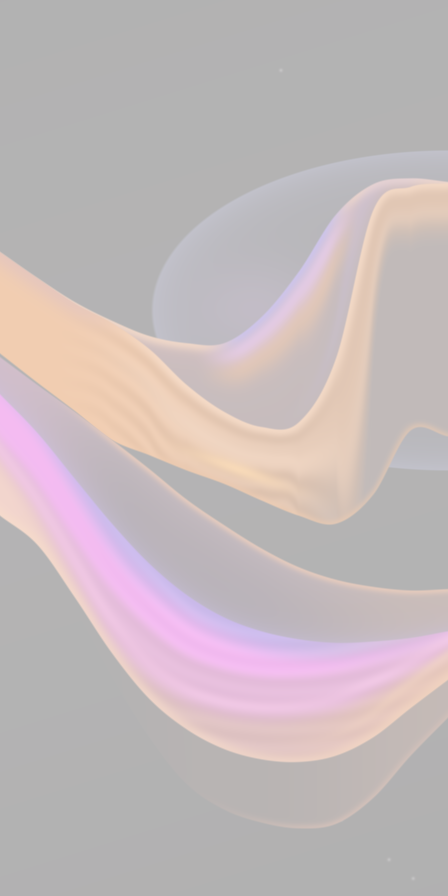
Write a Shadertoy shader that draws this background.

```glsl
// Translucent peach, lilac and magenta silk ribbons sweeping over a soft grey field.

#define EDGE_GLOW 0.010
#define RIPPLE_FREQ 150.0
#define RIPPLE_GAIN 0.016
#define DUST_COUNT 9
#define DUST_GAIN 0.07

const vec3 GREY    = vec3(.698, .696, .697);
const vec3 MIST    = vec3(.755, .730, .727);
const vec3 PEACH   = vec3(.945, .805, .695);
const vec3 CREAM   = vec3(.970, .870, .795);
const vec3 ROSE    = vec3(.875, .765, .765);
const vec3 LILAC   = vec3(.805, .770, .915);
const vec3 MAGENTA = vec3(.955, .735, .945);

// Signed distance below a smooth curve through 13 evenly spaced depths.
float below(vec2 p, float k[13]) {
    float s = clamp(p.x, 0., .9999) * 12.;
    int i = int(s);
    float t = s - float(i), b = k[i], c = k[i + 1], q = c - b;
    float m0 = i > 0 ? .5 * (c - k[max(i - 1, 0)]) : q;
    float m1 = i < 11 ? .5 * (k[min(i + 2, 12)] - b) : q;
    float c2 = 3. * q - 2. * m0 - m1, c3 = m0 + m1 - 2. * q;
    float y = b + t * (m0 + t * (c2 + t * c3));
    float slope = 12. * (m0 + t * (2. * c2 + 3. * t * c3));
    return (p.y - y) / sqrt(1. + slope * slope);
}

float fill(float d) {
    float aa = 1.2 / iResolution.x;
    return smoothstep(-aa, aa, d);
}

float glow(float d, float width) { return exp(-d * d / (width * width)); }

float hash(float n) { return fract(sin(n * 12.99) * 4375.85); }

// Large oval veil behind the upper ribbon.
vec3 backVeil(vec3 col, vec2 p) {
    vec2 q = (p - vec2(1., .693)) / vec2(.66, .357);
    float d = (1. - length(q)) * .4;
    vec3 tint = mix(vec3(.722, .718, .731), vec3(.765, .765, .805), exp(-max(d, 0.) / .045));
    tint = mix(tint, vec3(.79, .755, .81), .65 * glow(length((p - vec2(.57, .69)) * vec2(1., 1.4)), .15));
    return mix(col, tint, fill(d) * .9);
}

vec3 upperRibbon(vec3 col, vec2 p) {
    float top = below(p, float[13](.562, .62, .674, .716, .75, .766, .766, .708, .607, .479, .411, .398, .406));
    float fold = below(p, float[13](.562, .62, .677, .721, .779, .859, .919, .953, .943, .8, .469, .417, .409));
    float base = below(p, float[13](.789, .854, .917, .982, 1.016, 1.05, 1.08, 1.117, 1.151, 1.169, 1.104, .961, .974));
    float right = smoothstep(.62, .85, p.x);

    // Thin inner sheet with an iridescent upper rim
    vec3 sheet = mix(vec3(.775, .738, .742), ROSE, .5 * exp(-max(top, 0.) / .06));
    float rim = smoothstep(.43, .55, p.x) * (1. - smoothstep(.72, .82, p.x));
    sheet = mix(sheet, PEACH, .55 * glow(top - .062, .03) * rim);
    sheet = mix(sheet, vec3(.90, .80, .90), .9 * glow(top - .027, .022) * rim);
    sheet = mix(sheet, LILAC, glow(top, .017) * rim);
    sheet = mix(sheet, CREAM, .75 * glow(top, .016) * (1. - rim));
    sheet = mix(sheet, LILAC, .3 * glow(fold + .02, .016) * right);

    // Warm outer body, fading to mist on the right
    vec3 body = mix(PEACH, vec3(.855, .765, .705), smoothstep(.1, .7, p.x) * .75);
    body = mix(body, MIST, right * smoothstep(.035, .15, fold));
    body += RIPPLE_GAIN * sin(fold * RIPPLE_FREQ + 3. * p.x) * (1. - right) * smoothstep(.1, .35, p.x);
    body = mix(body, CREAM, .65 * glow(fold - .065, .022) * smoothstep(.15, .45, p.x) * (1. - .6 * right));
    body = mix(body, CREAM, .75 * glow(fold, .016) * smoothstep(.2, .4, p.x));
    body = mix(body, PEACH, .5 * glow(base, EDGE_GLOW));
    body = mix(body, ROSE, .6 * glow(top, .03) * (1. - smoothstep(.15, .3, p.x)));

    // Slanted sheen streak
    vec2 q = p - vec2(.53, 1.047);
    float across = q.y - .36 * q.x, along = q.x + .36 * q.y;
    body = mix(body, vec3(.99, .87, .73), .8 * glow(across, .016) * glow(along, .12));

    return mix(col, mix(sheet, body, fill(fold)), fill(top) * fill(-base));
}

vec3 lowerRibbon(vec3 col, vec2 p) {
    float top = below(p, float[13](.797, .859, .919, .982, 1.047, 1.115, 1.172, 1.224, 1.266, 1.294, 1.31, 1.318, 1.315));
    float ridge = below(p, float[13](.88, .966, 1.068, 1.169, 1.258, 1.328, 1.378, 1.409, 1.427, 1.435, 1.432, 1.424, 1.409));
    float crest = below(p, float[13](.951, 1.047, 1.169, 1.286, 1.375, 1.44, 1.474, 1.49, 1.492, 1.484, 1.466, 1.443, 1.414));
    float pleat = below(p, float[13](1.003, 1.115, 1.25, 1.385, 1.479, 1.536, 1.565, 1.576, 1.573, 1.557, 1.521, 1.477, 1.43));
    float base = below(p, float[13](1.151, 1.216, 1.333, 1.458, 1.56, 1.628, 1.672, 1.695, 1.701, 1.687, 1.646, 1.581, 1.518));
    float shell = below(p, float[13](1.151, 1.224, 1.354, 1.51, 1.646, 1.75, 1.807, 1.836, 1.849, 1.839, 1.781, 1.687, 1.602));
    float left = 1. - smoothstep(0., .3, p.x);
    float right = smoothstep(.55, 1., p.x);

    // Faint hanging shell
    vec3 veil = mix(vec3(.722, .705, .702), vec3(.83, .755, .725), glow(shell, EDGE_GLOW) * smoothstep(.4, .8, p.x));
    veil = mix(veil, vec3(.80, .745, .725), .6 * right);
    col = mix(col, veil, fill(base) * fill(-shell) * smoothstep(.15, .5, p.x));

    // Smoky upper sheet
    vec3 sheet = mix(vec3(.718, .695, .716), vec3(.775, .735, .755), exp(-max(top, 0.) / .065));
    sheet = mix(sheet, vec3(.80, .745, .72), .75 * right);
    sheet = mix(sheet, vec3(.85, .755, .81), .65 * left);
    sheet = mix(sheet, vec3(.91, .80, .74), .85 * glow(top, EDGE_GLOW) * smoothstep(.08, .3, p.x));
    sheet = mix(sheet, LILAC, .35 * exp(min(ridge, 0.) / .025));

    // Violet rim flowing into the magenta crest, then rose cloth
    vec3 silk = mix(vec3(.80, .735, .925), MAGENTA, smoothstep(.005, .07, ridge + .05 * left));
    silk = mix(silk, vec3(.89, .775, .835), right * .7);
    vec3 cloth = mix(vec3(.90, .745, .86), ROSE, smoothstep(.0, .055, pleat));
    cloth = mix(cloth, vec3(.95, .835, .805), left * smoothstep(-.02, .05, pleat));
    vec3 body = mix(silk, cloth, smoothstep(-.008, .035, crest));
    body = mix(body, MAGENTA, .75 * glow(crest, .018) * (1. - .5 * right));
    body = mix(body, vec3(.95, .79, .90), .65 * glow(pleat, .014));
    body += RIPPLE_GAIN * .6 * sin(crest * RIPPLE_FREQ) * smoothstep(.1, .4, p.x);
    body = mix(body, CREAM, .6 * glow(base, .018) + .4 * right * glow(base + .045, .012));
    body = mix(body, PEACH, .4 * right * smoothstep(0., .06, pleat));

    return mix(col, mix(sheet, body, fill(ridge)), fill(top) * fill(-base));
}

void mainImage(out vec4 fragColor, in vec2 fragCoord) {
    // x spans 0..1, depth runs 0..2 from the top
    vec2 uv = fragCoord / iResolution.xy;
    vec2 p = vec2(uv.x, 2. - 2. * uv.y);

    vec3 col = GREY + .008 * sin(p.y * 1.6 + .5 * p.x);
    for (int i = 0; i < DUST_COUNT; i++) {
        float n = float(i) + 1.;
        vec2 mote = vec2(hash(n), 2. * hash(n + 31.));
        col += DUST_GAIN * glow(length(p - mote), .004);
    }
    col = backVeil(col, p);
    col = upperRibbon(col, p);
    col = lowerRibbon(col, p);
    fragColor = vec4(clamp(col, 0., 1.), 1.);
}
```
